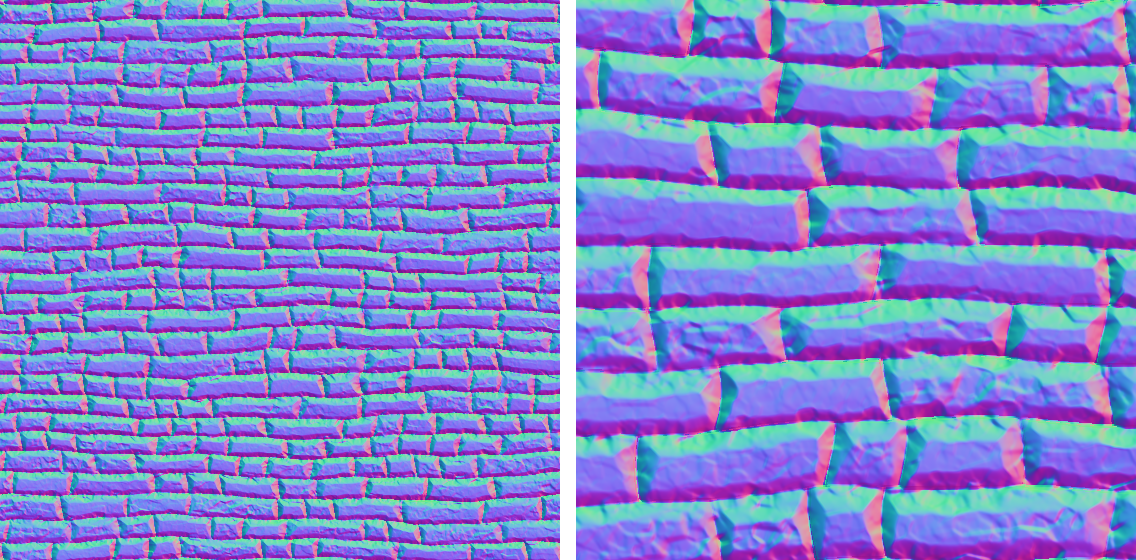
Left, the full canvas; right, a detail of the centre.
Reproduce this texture map procedurally as a Shadertoy shader.

```glsl
// Tangent-space normal map of a weathered, uneven brick wall that tiles.
const float TAU = 6.2831853;
const float ROWS = 27.0;          // brick courses down the canvas
const float PAIRS = 8.0;          // long bricks (or pairs of short ones) across
const float ASPECT = ROWS / PAIRS; // length of a long brick in course heights

float hash21(vec2 p) {
    vec3 q = fract(p.xyx * vec3(0.1031, 0.1030, 0.0973));
    q += dot(q, q.yzx + 33.33);
    return fract((q.x + q.y) * q.z);
}

vec2 hash22(vec2 p) {
    return vec2(hash21(p + 3.7), hash21(p.yx + 61.3));
}

// Tiling cellular noise with blended cells: random plateaus, soft steps
float softCells(vec2 uv, vec2 count, float sharpness) {
    vec2 p = uv * count, cell = floor(p), f = p - cell;
    float sum = 0.0, total = 0.0;
    for (int j = -1; j <= 1; j++)
    for (int i = -1; i <= 1; i++) {
        vec2 o = vec2(i, j);
        vec2 seed = hash22(mod(cell + o, count));
        vec2 r = o + seed - f;
        float weight = exp(-sharpness * dot(r, r));
        sum += weight * fract(seed.x * 7.3 + seed.y * 13.7);
        total += weight;
    }
    return sum / total;
}

float roundBox(vec2 p, vec2 halfSize, float radius) {
    vec2 q = abs(p) - halfSize + radius;
    return length(max(q, 0.0)) + min(max(q.x, q.y), 0.0) - radius;
}

// Layered sines bend the courses slightly and vary their height
vec2 warp(vec2 uv) {
    float sag = 0.15 * sin(TAU * (uv.x + 2.0 * uv.y + 0.3))
              + 0.07 * sin(TAU * (3.0 * uv.x - 2.0 * uv.y))
              + 0.03 * sin(TAU * (8.0 * uv.x + 5.0 * uv.y))
              + 0.08 * sin(TAU * (4.0 * uv.y + 0.1));
    float drift = 0.03 * sin(TAU * (9.0 * uv.y + 2.0 * uv.x));
    return uv * vec2(PAIRS, ROWS) + vec2(drift, sag);
}

// Local position (xy) and half length (z) of the brick at p; outputs its id
vec3 brickAt(vec2 p, out vec2 id) {
    float row = mod(floor(p.y), ROWS);
    float rowSeed = hash21(vec2(row, 17.0));
    float x = p.x + 0.5 * mod(row, 2.0) + 0.4 * rowSeed;
    x += 0.12 * sin(TAU * (p.x * 3.0 / PAIRS + rowSeed * 5.0));
    float pair = mod(floor(x), PAIRS), f = fract(x);

    // Some courses are mostly long bricks, others mostly short ones
    float lo = 0.0, hi = 1.0;
    float shortChance = mix(0.2, 0.95, hash21(vec2(row, 43.0)));
    if (hash21(vec2(pair, row)) < shortChance) {
        float joint = mix(0.42, 0.58, hash21(vec2(pair + 20.0, row)));
        if (f < joint) hi = joint; else lo = joint;
    }
    id = vec2(pair * 2.0 + step(0.01, lo), row);
    return vec3((f - 0.5 * (lo + hi)) * ASPECT, fract(p.y) - 0.5, 0.5 * (hi - lo) * ASPECT);
}

// Wall height in units of one course
float wallHeight(vec2 uv) {
    vec2 id;
    vec3 brick = brickAt(warp(uv), id);
    float wear = hash21(id + 71.0);
    float tilt = hash21(id + 113.0) - 0.5;
    vec2 gap = 0.07 * hash22(id + 29.0);

    float flakes = softCells(uv, vec2(48.0, 80.0), 13.0);
    float lumps = softCells(uv, vec2(105.0, 110.0), 8.0);
    float grain = softCells(uv, vec2(215.0, 165.0), 6.0);

    // Ragged outline: mortar slopes long off the top, drops sharply at the foot
    vec2 local = brick.xy;
    local.y += 0.06 * tilt * local.x;
    float inside = -roundBox(local, vec2(brick.z, 0.5) - gap, 0.15);
    inside += 0.08 * (flakes - 0.5) + 0.06 * (lumps - 0.5) + 0.03 * (grain - 0.5);
    float bevel = mix(0.18, 0.31, smoothstep(-0.3, 0.25, local.y));
    bevel *= 0.85 + 0.35 * hash21(id + 191.0);
    float ramp = max(1.0 - inside / bevel, 0.0);
    float face = 1.0 - ramp * sqrt(ramp);

    // Flaking gathers in patches and on worn bricks
    float patchy = 0.5 + 0.25 * sin(TAU * (5.0 * uv.x + 3.0 * uv.y))
                       + 0.25 * sin(TAU * (4.0 * uv.x - 7.0 * uv.y));
    float rough = smoothstep(0.3, 0.95, 0.6 * wear + 0.45 * patchy);
    float relief = mix(0.02, 0.16, rough) * flakes
                 + mix(0.015, 0.10, rough) * lumps
                 + mix(0.014, 0.06, rough) * grain;

    // Slightly domed and leaning face
    float lean = (0.05 + 0.3 * tilt) * local.y - 0.2 * local.y * local.y
               + 0.12 * (wear - 0.5) * local.x / brick.z;
    float depth = mix(0.46, 0.66, hash21(id + 151.0));
    float mortar = 0.10 * flakes + 0.08 * lumps + 0.04 * grain;
    return mix(mortar, depth + lean - relief, face);
}

void mainImage(out vec4 fragColor, in vec2 fragCoord) {
    vec2 uv = fragCoord / iResolution.xy;

    // Central differences over a small fixed span soften every edge
    float span = 0.032;
    vec2 e = vec2(span / ROWS, 0.0);
    vec2 slope = vec2(wallHeight(uv + e.xy) - wallHeight(uv - e.xy),
                      wallHeight(uv + e.yx) - wallHeight(uv - e.yx)) / (2.0 * span);

    // Compress and skew the sideways parts so steep joints stay muted
    vec3 normal = normalize(vec3(-1.1 * slope, 1.0));
    normal.x -= 0.16 * normal.y;
    fragColor = vec4(0.5 + 0.5 * normal * vec3(0.86, 0.84, 0.91), 1.0);
}
```
